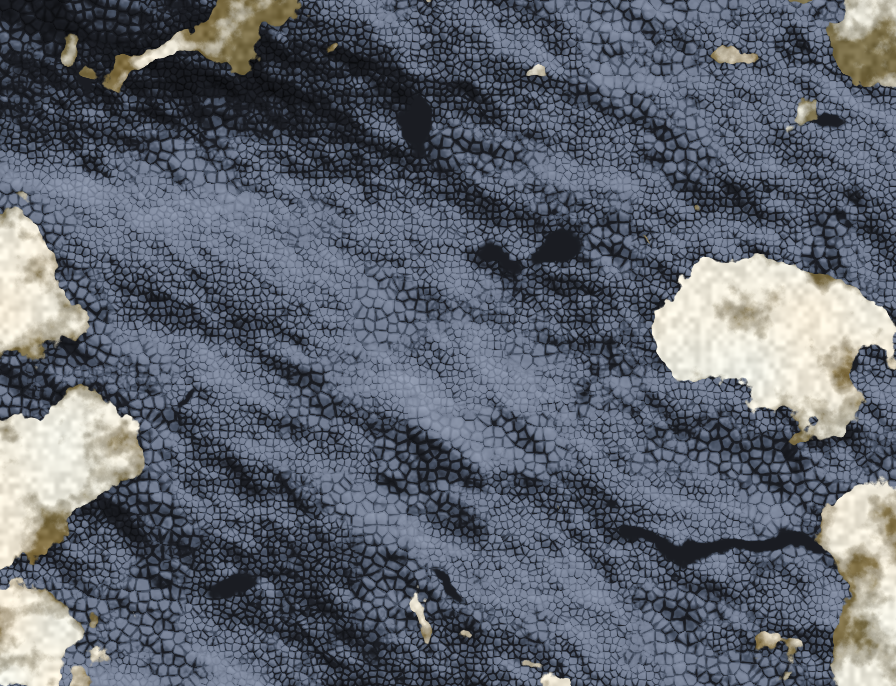
Write a Shadertoy shader that draws this texture.

```glsl
// Slate-blue granular crust over rough rock, broken by pale quartz patches.
// Directional fbm relief carries Voronoi granules; pits and chips come from a
// jittered grid, and the large quartz areas are noise-warped distance shapes.

const vec3 CRUST_DARK  = vec3(0.11, 0.12, 0.145);
const vec3 CRUST_MID   = vec3(0.27, 0.31, 0.38);
const vec3 CRUST_LIGHT = vec3(0.45, 0.49, 0.57);
const vec3 QUARTZ      = vec3(0.93, 0.92, 0.87);
const vec3 QUARTZ_DULL = vec3(0.70, 0.68, 0.61);
const vec3 OCHRE       = vec3(0.47, 0.42, 0.27);

float hash1(vec2 p) {
    vec3 q = fract(p.xyx * 0.1031);
    q += dot(q, q.yzx + 33.33);
    return fract((q.x + q.y) * q.z);
}

vec2 hash2(vec2 p) {
    return vec2(hash1(p), hash1(p + 57.3));
}

mat2 rotation(float a) {
    return mat2(cos(a), -sin(a), sin(a), cos(a));
}

float noise(vec2 p) {
    vec2 i = floor(p), f = fract(p);
    f = f * f * (3.0 - 2.0 * f);
    float low = mix(hash1(i), hash1(i + vec2(1, 0)), f.x);
    float high = mix(hash1(i + vec2(0, 1)), hash1(i + vec2(1, 1)), f.x);
    return mix(low, high, f.y);
}

float fbm(vec2 p) {
    float sum = 0.0, amp = 0.52;
    for (int i = 0; i < 5; i++) {
        sum += amp * noise(p);
        p = rotation(0.6) * p * 2.03 + 17.1;
        amp *= 0.5;
    }
    return sum;
}

// Folds run from upper left to lower right.
float relief(vec2 p) {
    vec2 q = rotation(-0.5) * p * vec2(1.0, 1.0);
    return fbm(q * vec2(2.8, 4.8) + 40.0);
}

// Domed Voronoi cell with a dark seam; lit from above, random tone per cell.
float granules(vec2 p) {
    vec2 cell = floor(p), nearest = vec2(0), id = vec2(0);
    float f1 = 8.0, f2 = 8.0;
    for (int k = 0; k < 9; k++) {
        vec2 c = cell + vec2(k % 3 - 1, k / 3 - 1);
        vec2 offset = p - c - 0.1 - 0.8 * hash2(c);
        float d = length(offset);
        if (d < f1) { f2 = f1; f1 = d; nearest = offset; id = c; }
        else f2 = min(f2, d);
    }
    float dome = smoothstep(0.0, 0.42, f2 - f1);
    return dome - 0.52 + 0.45 * dot(nearest, vec2(0.4, 0.9)) + 0.3 * (hash1(id + 9.0) - 0.5);
}

// Distance to randomly turned ovals on a jittered grid.
float scatter(vec2 p, float cells, float density, float size, float stretch, float seed) {
    float d = 1.0;
    p *= cells;
    for (int k = 0; k < 9; k++) {
        vec2 c = floor(p) + vec2(k % 3 - 1, k / 3 - 1);
        vec2 offset = p - c - hash2(c + seed);
        offset = rotation(-0.4 + 2.0 * (hash1(c + seed + 5.0) - 0.5)) * offset;
        float radius = size * (0.4 + 0.8 * hash1(c + seed + 8.0));
        float oval = length(offset * vec2(1.0, stretch)) - radius;
        if (hash1(c + seed + 3.0) < density) d = min(d, oval / stretch);
    }
    return d / cells;
}

float ellipse(vec2 p, vec2 center, vec2 radii) {
    return (length((p - center) / radii) - 1.0) * min(radii.x, radii.y);
}

float capsule(vec2 p, vec2 a, vec2 b, float radius) {
    vec2 ab = b - a;
    float t = clamp(dot(p - a, ab) / dot(ab, ab), 0.0, 1.0);
    return length(p - a - ab * t) - radius;
}

// Signed distance to bare quartz; w is the canvas width.
float quartzShape(vec2 p, float w) {
    vec2 q = p + 0.22 * (vec2(fbm(p * 8.0), fbm(p * 8.0 + 31.0)) - 0.5);
    float d = ellipse(rotation(-0.2) * (q - vec2(w - 0.17, 0.5)), vec2(0), vec2(0.165, 0.115));
    d = min(d, ellipse(q, vec2(0.05, 0.29), vec2(0.15, 0.12)));
    d = min(d, ellipse(q, vec2(0.02, 0.56), vec2(0.065, 0.1)));
    d = min(d, ellipse(q, vec2(0.02, 0.06), vec2(0.1, 0.09)));
    d = min(d, ellipse(q, vec2(w, 0.1), vec2(0.075, 0.17)));
    d = min(d, ellipse(q, vec2(w, 0.97), vec2(0.085, 0.09)));
    d = min(d, capsule(q, vec2(0.19, 0.91), vec2(0.47, 1.02), 0.025));
    vec2 border = min(p, vec2(w, 1.0) - p);
    float inside = smoothstep(0.02, 0.3, min(border.x, border.y));
    d = min(d, scatter(q, 6.0, 0.36, 0.2, 1.4, 70.0) + 0.019 * inside);
    return d + 0.025 * (fbm(p * 42.0) - 0.5);
}

vec3 crustColor(vec2 p, float w, float quartzDist) {
    // Broad light and shadow
    float slope = (relief(p + vec2(0.006, 0.011)) - relief(p)) / 0.0125;
    float tone = 0.57 - 0.15 * slope + 0.7 * (fbm(p * 3.0 + 8.0) - 0.5);
    float topBand = (p.y - 0.91 + 0.08 * p.x) / 0.1;
    tone -= 0.5 * exp(-topBand * topBand) * (1.0 - smoothstep(0.4, 1.0, p.x));

    // Fine and coarse granules
    float coarse = smoothstep(0.52, 0.66, fbm(p * 9.0 + 3.0));
    tone += 0.72 * mix(granules(p * 100.0), granules(p * 64.0), coarse);
    tone += 0.25 * (noise(p * 230.0) - 0.5);

    // Pits, creases and the shaded rim around quartz
    vec2 q = p + 0.09 * (vec2(fbm(p * 13.0), fbm(p * 13.0 + 20.0)) - 0.5);
    float pit = scatter(q, 5.0, 0.4, 0.17, 2.3, 11.0);
    pit = min(pit, capsule(q, vec2(w - 0.38, 0.22), vec2(w - 0.1, 0.19), 0.012));
    float crease = 1.0 - smoothstep(0.0, 0.022, abs(relief(p * 1.1 + 6.0) - 0.5));
    tone -= 0.5 * crease * smoothstep(0.5, 0.68, fbm(p * 5.0 + 60.0));
    tone -= 0.3 * exp(-max(quartzDist, 0.0) / 0.009);
    tone = mix(tone, -0.15, 1.0 - smoothstep(-0.004, 0.005, pit));

    vec3 color = mix(CRUST_DARK, CRUST_MID, smoothstep(0.0, 0.5, tone));
    color = mix(color, CRUST_LIGHT, smoothstep(0.45, 0.95, tone));
    return color * (1.0 + 0.5 * min(tone, 0.0)) + 0.12 * max(tone - 1.0, 0.0);
}

vec3 quartzColor(vec2 p, float d) {
    float stain = fbm(p * 13.0 + 90.0) + 0.35 * (fbm(p * 55.0) - 0.5);
    stain += 0.16 * exp(d / 0.012) + 0.13 * smoothstep(0.7, 0.95, p.y);
    vec3 color = mix(QUARTZ, QUARTZ_DULL, smoothstep(0.5, 0.68, stain));
    color = mix(color, OCHRE, smoothstep(0.66, 0.82, stain));
    color += vec3(0.03, -0.01, -0.05) * (noise(p * 11.0) - 0.3);
    return color + 0.16 * (noise(p * 120.0) - 0.5);
}

void mainImage(out vec4 fragColor, in vec2 fragCoord) {
    vec2 p = fragCoord / iResolution.y;
    float w = iResolution.x / iResolution.y;
    float d = quartzShape(p, w);
    float edge = 0.001 + 0.7 / iResolution.y;
    float bare = 1.0 - smoothstep(-edge, edge, d);
    vec3 color = mix(crustColor(p, w, d), quartzColor(p, min(d, 0.0)), bare);
    fragColor = vec4(clamp(color, 0.0, 1.0), 1.0);
}
```
